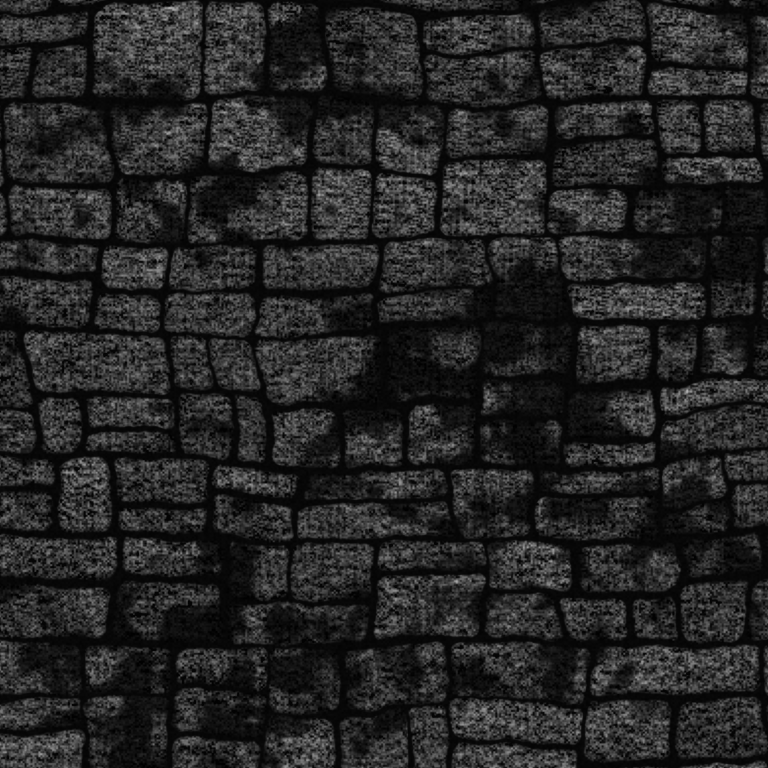
A WebGL 2 fragment shader for this texture:

```glsl
#version 300 es
precision highp float;
// Dark, weathered wall of irregular rough-cut stone blocks.
// Uneven courses are cut into cells, each cell is split again into a few blocks;
// rounded-box distances give the joints, layered noise gives grain and stains.

uniform vec2 u_resolution;
out vec4 fragColor;

struct Block { vec2 lo; vec2 hi; float id; };

float hash(vec2 p) {
    return fract(sin(dot(p, vec2(127.1, 311.7))) * 43758.5453);
}

float noise(vec2 p) {
    vec2 i = floor(p), f = fract(p);
    f = f * f * (3.0 - 2.0 * f);
    float below = mix(hash(i), hash(i + vec2(1, 0)), f.x);
    float above = mix(hash(i + vec2(0, 1)), hash(i + vec2(1, 1)), f.x);
    return mix(below, above, f.y);
}

float fbm(vec2 p) {
    float sum = 0.0, amp = 0.53;
    for (int i = 0; i < 4; i++) {
        sum += amp * noise(p);
        p = mat2(0.8, 0.6, -0.6, 0.8) * p * 2.03 + 17.3;
        amp *= 0.5;
    }
    return sum;
}

// Jittered edge number i of a row of cells, count cells per unit.
float edgeAt(float i, float count, float seed) {
    return (i + 0.6 * (hash(vec2(i, seed)) - 0.5)) / count;
}

// Lower edge, upper edge and index of the jittered cell around x.
vec3 spanAt(float x, float count, float seed) {
    float i = floor(x * count);
    if (x < edgeAt(i, count, seed)) i -= 1.0;
    else if (x >= edgeAt(i + 1.0, count, seed)) i += 1.0;
    return vec3(edgeAt(i, count, seed), edgeAt(i + 1.0, count, seed), i);
}

// Finds the block around p by splitting its course cell until it is small.
Block blockAt(vec2 p) {
    vec3 course = spanAt(p.y, 7.0, 3.0);
    float shift = hash(vec2(course.z, 8.0));
    vec3 cell = spanAt(p.x + shift, 5.0, course.z + 20.0);
    cell.xy -= shift;
    Block b = Block(vec2(cell.x, course.x), vec2(cell.y, course.y), hash(vec2(cell.z, course.z)));
    for (int k = 0; k < 4; k++) {
        vec2 size = b.hi - b.lo;
        float seed = b.id * 91.7;
        if (size.x * size.y < mix(0.007, 0.021, hash(vec2(seed, 1.0)))) break;
        bool wide = size.x > size.y * mix(0.9, 2.2, hash(vec2(seed, 2.0)));
        vec2 cut = mix(b.lo, b.hi, mix(0.33, 0.67, hash(vec2(seed, 3.0))));
        bool upper = wide ? p.x > cut.x : p.y > cut.y;
        if (wide) { if (upper) b.lo.x = cut.x; else b.hi.x = cut.x; }
        else      { if (upper) b.lo.y = cut.y; else b.hi.y = cut.y; }
        b.id = hash(vec2(seed, upper ? 5.0 : 6.0));
    }
    return b;
}

float roundedBox(vec2 p, vec2 halfSize, float radius) {
    vec2 q = abs(p) - halfSize + radius;
    return length(max(q, 0.0)) + min(max(q.x, q.y), 0.0) - radius;
}

// Coarse pits and horizontal bedding of the stone surface.
float surfaceHeight(vec2 p, vec2 offset) {
    return 0.6 * fbm(p * 60.0 + offset) + 0.4 * noise(p * vec2(55.0, 170.0) + offset);
}

float fineGrain(vec2 p) {
    return 0.7 * noise(p * 390.0) + 0.3 * noise(p * 190.0 + 40.0);
}

void main() {
    vec2 p = gl_FragCoord.xy / u_resolution.y;
    float pixel = 1.0 / u_resolution.y;

    // Block layout on gently bent courses with ragged edges
    vec2 bend = vec2(noise(p * 7.0 + 11.0), noise(p * 5.0 + 53.0)) - 0.5;
    vec2 ragged = vec2(fbm(p * 27.0 + 5.0), fbm(p * 27.0 + 71.0)) - 0.5;
    vec2 q = p + 0.03 * bend + 0.014 * ragged;
    Block b = blockAt(q);
    vec2 halfSize = 0.5 * (b.hi - b.lo);
    vec2 local = q - 0.5 * (b.lo + b.hi);
    float gap = mix(0.0004, 0.0045, noise(p * 11.0 + 31.0));
    float radius = min(0.013, 0.4 * min(halfSize.x, halfSize.y));
    float d = roundedBox(local, halfSize - gap, radius);

    // Face mask, worn rim and light from above
    float face = 1.0 - smoothstep(-0.0016 - pixel, 0.5 * pixel, d);
    float rim = mix(0.6, 1.0, smoothstep(0.0, 0.008, -d));
    float slope = local.y / halfSize.y;
    float topLight = 1.0 + 0.14 * slope * abs(slope);

    // Stone texture
    vec2 offset = vec2(b.id * 37.0, b.id * 61.0);
    float height = surfaceHeight(p, offset);
    float relief = height - surfaceHeight(p + vec2(0.0, 0.003), offset);
    float patches = fbm(p * 14.0 + offset);
    float grain = fineGrain(p);
    float roughness = 1.0 + 2.3 * (grain - 0.5) + 0.6 * (patches - 0.5)
                    + 0.8 * (height - 0.5) + 1.7 * relief;
    float speckle = smoothstep(0.62, 0.85, noise(p * 190.0 + 9.0)) * smoothstep(0.45, 0.65, patches);

    // Soot stains spread over neighbouring blocks
    float soot = 0.5 * fbm(p * 7.0 + 90.0) + 0.5 * fbm(p * 24.0 + offset);
    float clean = mix(0.25, 1.0, smoothstep(0.36, 0.49, soot));

    float tone = 0.232 * mix(0.84, 1.16, hash(vec2(b.id, 7.0)));
    float stone = tone * max(roughness, 0.08) * rim * topLight * clean + 0.09 * speckle * clean;
    float joint = 0.012 + 0.03 * grain;
    fragColor = vec4(vec3(mix(joint, stone, face)), 1.0);
}
```
